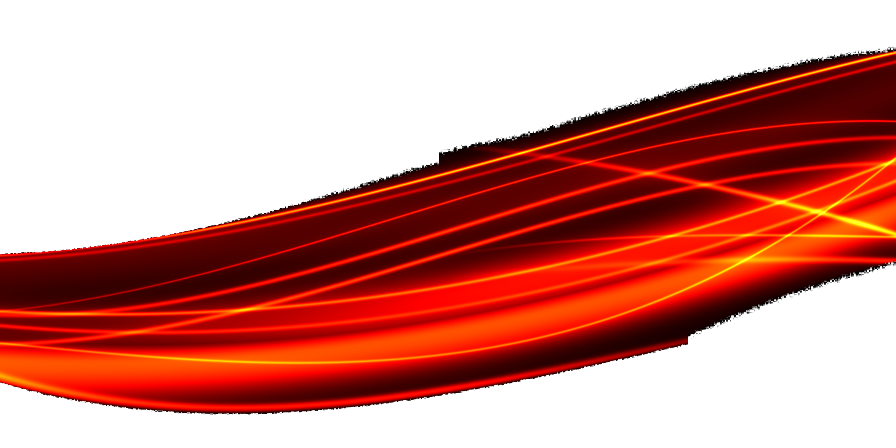
Reproduce this background procedurally as a WebGL 2 fragment shader.

```glsl
#version 300 es
precision highp float;
// A glowing ribbon sweeping upward across a white ground, with ragged dark edges.
// Cubic curves place soft glow bands and thin bright strands; their summed heat
// is mapped through a black-red-orange-yellow ramp.

uniform vec2 u_resolution;
out vec4 fragColor;

// Curves: heights at 0, 1/3, 2/3 and 1 of the canvas width.
const vec4 TOP_EDGE = vec4(0.432, 0.542, 0.742, 0.885);
const vec4 BOTTOM_EDGE = vec4(0.148, 0.083, 0.188, 0.333);
const vec4 ORANGE_BAND = vec4(0.193, 0.211, 0.328, 0.536);
const vec4 RED_BAND = vec4(0.258, 0.281, 0.406, 0.609);
const vec4 MAROON_BAND = vec4(0.406, 0.479, 0.609, 0.797);

const int STRANDS = 12;
const vec4 STRAND_PATH[STRANDS] = vec4[](
    vec4(0.430, 0.531, 0.706, 0.883),
    vec4(0.419, 0.513, 0.682, 0.862),
    vec4(0.305, 0.448, 0.643, 0.729),
    vec4(0.297, 0.388, 0.583, 0.693),
    vec4(0.232, 0.339, 0.531, 0.635),
    vec4(0.305, 0.318, 0.430, 0.643),
    vec4(0.273, 0.271, 0.380, 0.596),
    vec4(0.234, 0.190, 0.281, 0.648),
    vec4(0.688, 0.700, 0.633, 0.477),
    vec4(0.000, 0.349, 0.466, 0.471),
    vec4(0.219, 0.336, 0.406, 0.417),
    vec4(0.161, 0.094, 0.195, 0.333));

// Strand width, then heat at the left, middle and right.
const vec4 STRAND_STYLE[STRANDS] = vec4[](
    vec4(0.0030, 0.9, 2.2, 2.3),
    vec4(0.0040, 0.4, 0.5, 0.6),
    vec4(0.0022, 0.3, 0.9, 0.8),
    vec4(0.0050, 0.6, 1.1, 0.6),
    vec4(0.0050, 0.7, 1.2, 0.6),
    vec4(0.0038, 1.2, 1.0, 1.2),
    vec4(0.0045, 0.7, 0.5, 1.0),
    vec4(0.0028, 0.9, 1.0, 1.2),
    vec4(0.0060, 0.0, 0.0, 1.9),
    vec4(0.0030, 0.0, 0.0, 1.3),
    vec4(0.0070, 0.0, 0.0, 1.0),
    vec4(0.0080, 0.9, 0.9, 0.0));

const float HALO_HEAT = 0.18;
const float HALO_SPREAD = 4.0;
const float TOP_NOTCH = 0.49;
const float BOTTOM_NOTCH = 0.768;
const float GRAIN_CELLS = 280.0;

// Cubic through four evenly spaced heights.
float curve(float x, vec4 h) {
    float s = 3.0 * x, a = s - 1.0, b = s - 2.0, c = s - 3.0;
    return dot(h, vec4(-a * b * c / 6.0, s * b * c / 2.0, -s * a * c / 2.0, s * a * b / 6.0));
}

float bell(float d, float width) {
    return exp(-d * d / (width * width));
}

float hash(vec2 cell) {
    vec3 p = fract(cell.xyx * 0.1031);
    p += dot(p, p.yzx + 33.33);
    return fract((p.x + p.y) * p.z);
}

// Broad bands of light inside the ribbon.
float bandHeat(vec2 uv) {
    float d = uv.y - curve(uv.x, ORANGE_BAND);
    float orange = 1.6 * bell(d, d > 0.0 ? 0.032 : mix(0.068, 0.055, uv.x));
    float red = mix(0.2, 1.0, smoothstep(0.0, 0.6, uv.x))
              * bell(uv.y - curve(uv.x, RED_BAND), 0.062);
    float maroon = 0.27 * bell(uv.y - curve(uv.x, MAROON_BAND), 0.075);
    return max(orange, red) + maroon + 0.04;
}

// Thin strands, each a bright core with a faint halo.
float strandHeat(vec2 uv) {
    float heat = 0.0;
    for (int i = 0; i < STRANDS; i++) {
        vec4 style = STRAND_STYLE[i];
        float d = uv.y - curve(uv.x, STRAND_PATH[i]);
        float level = uv.x < 0.5 ? mix(style.y, style.z, 2.0 * uv.x)
                                 : mix(style.z, style.w, 2.0 * uv.x - 1.0);
        heat += level * (bell(d, style.x) + HALO_HEAT * exp(-abs(d) / (HALO_SPREAD * style.x)));
    }
    return heat;
}

vec3 heatColor(float heat) {
    return clamp(vec3(heat, (heat - 1.0) * 0.48, (heat - 3.0) * 0.3), 0.0, 1.0);
}

void main() {
    vec2 uv = gl_FragCoord.xy / u_resolution;
    float x = uv.x;

    // Ribbon outline with a step in each edge.
    float top = curve(x, TOP_EDGE)
              + 0.018 * step(TOP_NOTCH, x) * (1.0 - smoothstep(TOP_NOTCH, 0.6, x));
    float rise = x - 0.759;
    float bottom = x < BOTTOM_NOTCH ? curve(x, BOTTOM_EDGE)
                                    : 0.245 + 0.94 * rise - 0.922 * rise * rise;
    float topDepth = top - uv.y;
    float bottomDepth = uv.y - bottom;

    // Grainy fringe, wider where the edges are torn.
    vec2 grainPos = uv * vec2(u_resolution.x / u_resolution.y, 1.0) * GRAIN_CELLS;
    float grain = mix(hash(floor(grainPos)), hash(floor(grainPos * 0.35) + 71.0), 0.35);
    float topRag = mix(0.005, 0.016, smoothstep(0.2, 0.5, x));
    float bottomRag = x < BOTTOM_NOTCH ? 0.006 : 0.018;
    float inside = min(topDepth / topRag, bottomDepth / bottomRag);
    float coverage = smoothstep(0.0, 0.5, inside + 0.2 + 0.75 * grain);

    float lit = smoothstep(-0.006, 0.004, min(topDepth, bottomDepth));
    vec3 ribbon = heatColor((bandHeat(uv) + strandHeat(uv)) * lit);
    fragColor = vec4(mix(vec3(1.0), ribbon, coverage), 1.0);
}
```
